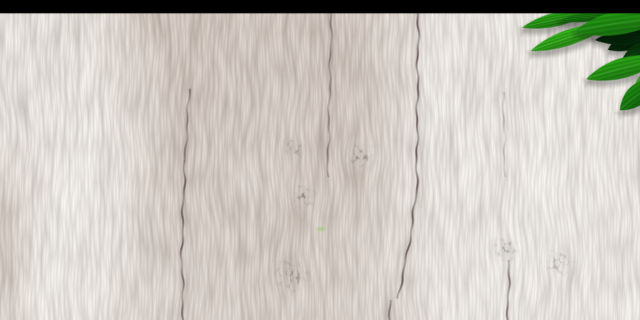
Reproduce this background procedurally as a Shadertoy shader.

```glsl
// Pale weathered wood with vertical grain and cracks, a dark top bar and corner leaves.
#define BAR_EDGE 0.9585
#define GRAIN_SCALE vec2(105.0, 9.0)
#define GRAIN_DEPTH 0.13
#define CRACK_WIDTH 0.0028
#define LIGHT_WOOD vec3(0.905, 0.892, 0.875)
#define STAIN_WOOD vec3(0.785, 0.745, 0.715)
#define CRACK_COLOR vec3(0.43, 0.37, 0.36)
#define DARK_LEAF vec3(0.015, 0.13, 0.035)
#define BRIGHT_LEAF vec3(0.13, 0.65, 0.06)
#define PALE_LEAF vec3(0.50, 0.82, 0.28)

// Segments as start and end points
const vec4 cracks[10] = vec4[10](
    vec4(0.592, 0.72, 0.578, 0.50), vec4(0.578, 0.50, 0.568, 0.22),
    vec4(0.568, 0.22, 0.573, -0.02), vec4(1.036, 0.97, 1.024, 0.45),
    vec4(1.307, 0.97, 1.302, 0.40), vec4(1.302, 0.40, 1.276, 0.22),
    vec4(1.276, 0.22, 1.243, 0.07), vec4(1.222, 0.06, 1.216, -0.02),
    vec4(1.591, 0.185, 1.586, -0.02), vec4(1.573, 0.71, 1.578, 0.45));
const float crackStrength[10] = float[10](
    0.65, 0.85, 0.75, 0.6, 0.85, 0.85, 0.85, 0.65, 0.7, 0.3);

// Knots: centre and radius
const vec3 knots[6] = vec3[6](
    vec3(1.125, 0.51, 0.030), vec3(0.95, 0.388, 0.026), vec3(1.578, 0.22, 0.030),
    vec3(1.745, 0.18, 0.030), vec3(0.91, 0.14, 0.038), vec3(0.917, 0.537, 0.022));

// Leaves, back to front: tip and base, then half width and brightness
const vec4 leaves[10] = vec4[10](
    vec4(1.90, 0.845, 2.08, 0.91), vec4(1.945, 0.815, 2.10, 0.87),
    vec4(1.86, 0.875, 2.10, 0.89), vec4(1.633, 0.914, 1.87, 0.965),
    vec4(1.75, 0.936, 1.94, 0.955), vec4(1.659, 0.841, 1.93, 0.93),
    vec4(1.797, 0.902, 2.11, 0.952), vec4(1.985, 0.70, 2.03, 0.79),
    vec4(1.833, 0.753, 2.10, 0.825), vec4(1.9375, 0.656, 2.07, 0.76));
const vec2 leafStyle[10] = vec2[10](
    vec2(0.030, 0.10), vec2(0.030, 0.22), vec2(0.025, 0.05), vec2(0.021, 0.90),
    vec2(0.014, 0.65), vec2(0.024, 1.00), vec2(0.037, 0.85), vec2(0.015, 1.25),
    vec2(0.031, 0.90), vec2(0.032, 0.75));

vec2 hash2(vec2 p) {
    return fract(sin(vec2(dot(p, vec2(127.1, 311.7)), dot(p, vec2(269.5, 183.3)))) * 43758.55);
}

// Distance to the nearest scattered cell point
float cellular(vec2 p) {
    vec2 cell = floor(p), f = fract(p);
    float nearest = 4.0;
    for (int y = -1; y <= 1; y++)
        for (int x = -1; x <= 1; x++) {
            vec2 o = vec2(x, y), d = o + hash2(cell + o) - f;
            nearest = min(nearest, dot(d, d));
        }
    return sqrt(nearest);
}

float layeredSines(vec2 p) {
    return (sin(p.x + 1.7 * sin(p.y)) + 0.6 * sin(2.3 * p.x - 1.9 * p.y + 1.0)
          + 0.4 * sin(4.7 * p.x + 3.1 * p.y)) * 0.5;
}

float spot(vec2 d) { return exp(-dot(d, d)); }

float segmentDistance(vec2 p, vec2 a, vec2 b) {
    vec2 v = b - a;
    return length(p - a - v * clamp(dot(p - a, v) / dot(v, v), 0.0, 1.0));
}

// x: edge distance, y: signed offset from the midrib, z: position along it
vec3 leafShape(vec2 p, vec4 ends, float halfWidth) {
    vec2 axis = ends.zw - ends.xy;
    float len = length(axis);
    axis /= len;
    vec2 d = p - ends.xy;
    float t = dot(d, axis) / len, s = clamp(t, 0.0, 1.0);
    float across = axis.x * d.y - axis.y * d.x - halfWidth * 0.5 * s * (1.0 - s);
    float edge = abs(across) - halfWidth * sin(3.1416 * pow(s, 0.85));
    return vec3(max(edge, (abs(t - 0.5) - 0.5) * len), across, s);
}

vec3 wood(vec2 p, float px) {
    // Grain bends around the knots
    vec2 q = p + vec2(0.008 * layeredSines(p * vec2(5.0, 9.0)), 0.0);
    float knotShade = 0.0;
    for (int i = 0; i < 6; i++) {
        vec2 d = p - knots[i].xy;
        q.x -= 0.35 * d.x * spot(d / (knots[i].z * 1.8));
        knotShade += spot(d / knots[i].z);
    }
    float fine = cellular(q * GRAIN_SCALE);
    float broad = cellular(q * GRAIN_SCALE * vec2(0.36, 0.45) + 17.0);
    float patches = layeredSines(p * vec2(13.0, 4.0) + 2.0);

    // Broad brown stains
    float stain = 0.8 * smoothstep(0.25, 0.62, p.x) * (1.0 - smoothstep(1.08, 1.42, p.x));
    stain *= 0.8 + 0.25 * p.y;
    stain += 0.75 * spot((p - vec2(0.0, 0.2)) / vec2(0.09, 0.32));
    stain += 0.25 * spot((p - vec2(0.35, 0.95)) / vec2(0.3, 0.25)) + 0.13 + 0.12 * patches;
    vec3 color = mix(LIGHT_WOOD, STAIN_WOOD, clamp(stain, 0.0, 1.0));
    color -= GRAIN_DEPTH * ((fine - 0.48) + 0.55 * (broad - 0.48)) * vec3(0.95, 1.0, 1.04);
    color -= knotShade * (0.04 + 0.20 * smoothstep(0.4, 0.85, cellular(p * vec2(75.0, 55.0))));

    // Wandering cracks
    vec2 c = p + vec2(0.0025 * sin(p.y * 41.0) + 0.0015 * sin(p.y * 97.0), 0.0);
    float crack = 0.0;
    for (int i = 0; i < 10; i++) {
        float d = segmentDistance(c, cracks[i].xy, cracks[i].zw);
        float line = 1.0 - smoothstep(0.0, CRACK_WIDTH + px, d);
        crack = max(crack, crackStrength[i] * (line + 0.18 * exp(-d / 0.012)));
    }
    color = mix(color, CRACK_COLOR, min(crack, 1.0) * (0.75 + 0.25 * sin(p.y * 63.0)));
    return mix(color, PALE_LEAF, 0.5 * spot((p - vec2(1.003, 0.284)) / vec2(0.012, 0.006)));
}

void mainImage(out vec4 fragColor, in vec2 fragCoord) {
    vec2 p = fragCoord / iResolution.xy * vec2(2.0, 1.0);
    float px = 1.0 / iResolution.y;
    vec3 color = wood(p, px);

    // Leaves with soft shadows, midribs and fine veins
    for (int i = 0; i < 10; i++) {
        float shadow = leafShape(p + vec2(-0.004, 0.010), leaves[i], leafStyle[i].x).x;
        color *= 1.0 - 0.25 * (1.0 - smoothstep(-0.005, 0.022, shadow));
        vec3 leaf = leafShape(p, leaves[i], leafStyle[i].x);
        float side = leaf.y / leafStyle[i].x, shade = leafStyle[i].y;
        vec3 green = mix(DARK_LEAF, BRIGHT_LEAF, min(shade, 1.0) * (0.85 + 0.2 * side));
        green = mix(green, PALE_LEAF, max(shade - 0.8, 0.0) * (0.7 + 0.4 * leaf.z));
        green *= 0.96 + 0.07 * sin(side * 16.0 + leaf.z * 5.0);
        green += 0.07 * shade * exp(-abs(side) * 12.0);
        color = mix(color, green, 1.0 - smoothstep(-px, px, leaf.x));
    }
    color *= 1.0 - smoothstep(BAR_EDGE - px, BAR_EDGE + px, p.y);
    fragColor = vec4(clamp(color, 0.0, 1.0), 1.0);
}
```
